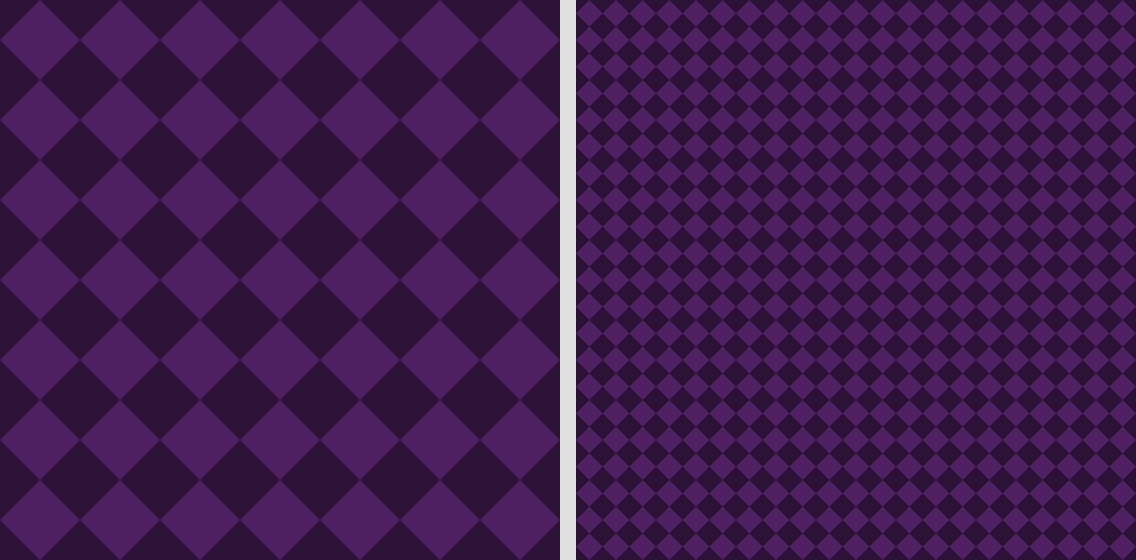
Left, the tile; right, the same tile 3 across and 3 down.
This pattern is drawn by a three.js fragment shader. Its source:

```glsl
// Harlequin check: light purple diamonds on dark purple, touching at their points.
// Each square cell holds one diamond, the zero set of a Manhattan distance,
// filled with an edge one screen sample wide. Whole repeats make it tile.

#define REPEATS 7.0
#define HALF_DIAGONAL 0.5
#define DIAMOND_COLOR vec3(0.31, 0.13, 0.39)
#define GROUND_COLOR vec3(0.17, 0.07, 0.21)

varying vec2 vUv;

// Signed distance to the edges of a diamond centred on the origin
float diamondDistance(vec2 p, float halfDiagonal) {
  return (abs(p.x) + abs(p.y) - halfDiagonal) * inversesqrt(2.0);
}

void main() {
  // Cell coordinates, centred on each diamond
  vec2 grid = vUv * REPEATS;
  vec2 cell = fract(grid) - 0.5;

  // Edge width from the continuous grid, so cell borders leave no seam
  vec2 footprint = fwidth(grid);
  float edge = max(0.5 * (footprint.x + footprint.y), 1e-5);

  // Coverage of the diamond over the ground
  float coverage = clamp(0.5 - diamondDistance(cell, HALF_DIAGONAL) / edge, 0.0, 1.0);
  gl_FragColor = vec4(mix(GROUND_COLOR, DIAMOND_COLOR, coverage), 1.0);
}
```
